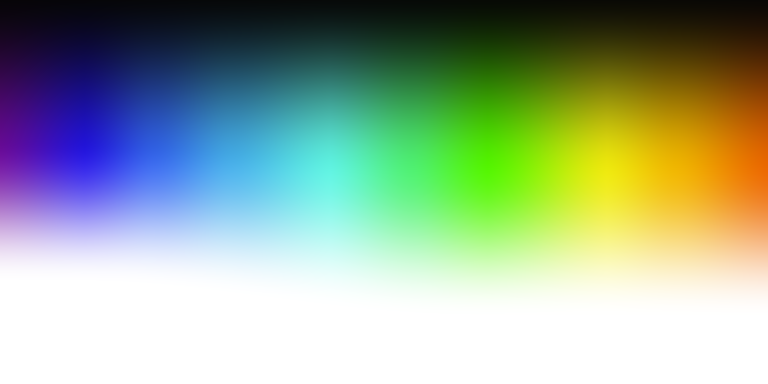
Reproduce this background procedurally as a WebGL 2 fragment shader.

```glsl
#version 300 es
precision highp float;

uniform vec2 u_resolution;
out vec4 outColor;

// Hue stops from left to right: rgb and horizontal position
const vec4 hueStops[10] = vec4[10](
    vec4(0.43, 0.04, 0.63, 0.00),
    vec4(0.14, 0.08, 0.92, 0.11),
    vec4(0.20, 0.40, 0.95, 0.20),
    vec4(0.27, 0.69, 0.93, 0.30),
    vec4(0.37, 0.96, 0.89, 0.43),
    vec4(0.31, 0.95, 0.45, 0.535),
    vec4(0.33, 0.97, 0.00, 0.635),
    vec4(0.94, 0.92, 0.05, 0.79),
    vec4(0.95, 0.72, 0.00, 0.88),
    vec4(0.93, 0.41, 0.00, 1.00)
);

vec3 spectrum(float x) {
    vec3 color = hueStops[0].rgb;
    for (int i = 1; i < 10; i++) {
        float span = hueStops[i].w - hueStops[i - 1].w;
        float t = clamp((x - hueStops[i - 1].w) / span, 0.0, 1.0);
        // Partly eased blend keeps the bands soft without flat steps
        color = mix(color, hueStops[i].rgb, mix(t, smoothstep(0.0, 1.0, t), 0.5));
    }
    return color;
}

void main() {
    vec2 uv = gl_FragCoord.xy / u_resolution;

    // Shade toward the dark upper edge
    float light = 1.0 - smoothstep(0.53, 1.04, uv.y);
    vec3 color = spectrum(uv.x) * light + 0.02 * (1.0 - light);

    // White haze rises a little higher on the left
    float side = smoothstep(0.1, 0.6, uv.x);
    float hazeTop = mix(0.63, 0.58, side);
    float hazeBase = mix(0.26, 0.17, side);
    float haze = 1.0 - smoothstep(hazeBase, hazeTop, uv.y);
    color = mix(color, vec3(1.0), haze);

    outColor = vec4(color, 1.0);
}
```
